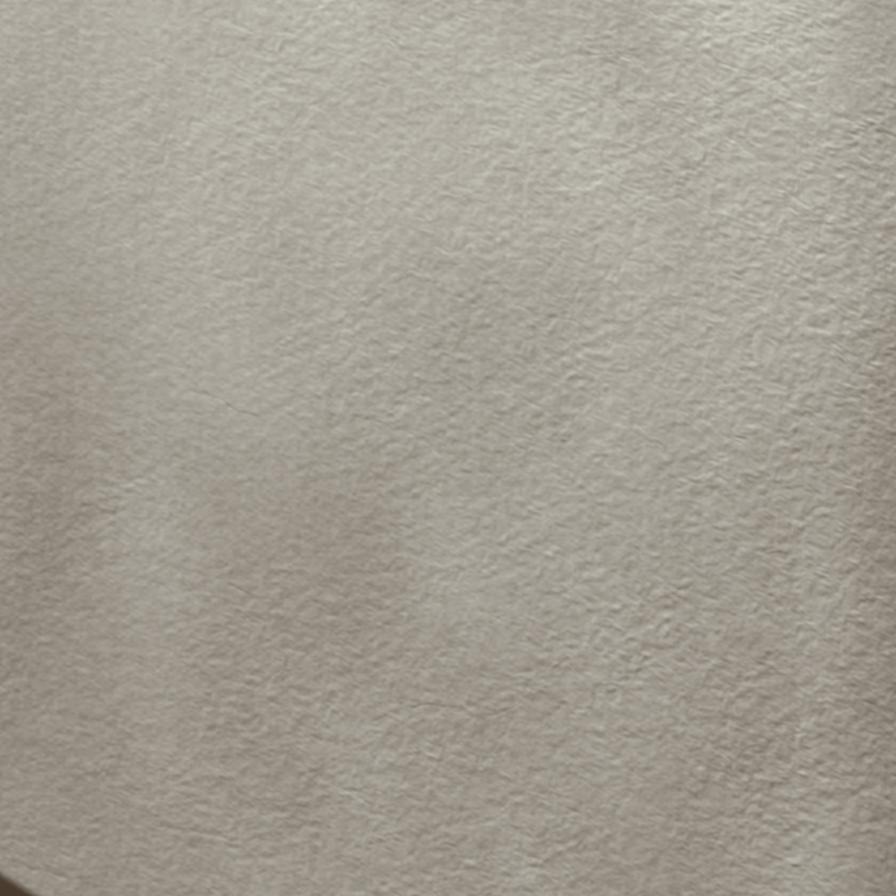
Reproduce this texture procedurally as a Shadertoy shader.

```glsl
const vec3 DARK_TAUPE = vec3(0.55, 0.518, 0.476);
const vec3 PALE_GREY = vec3(0.72, 0.706, 0.668);
const vec3 CORNER_BROWN = vec3(0.29, 0.24, 0.19);
const float BASE_TONE = 0.42;         // 0 is dark taupe, 1 is pale grey
const float TOP_GLOW = 0.44;
const float BLOTCH_STRENGTH = 0.55;
const float GRAIN_STRENGTH = 0.95;
const float SPECK_STRENGTH = 0.28;
const float CREASE_STRENGTH = 0.26;
const float EDGE_SHADE = 0.34;
const vec2 BLOTCH_SCALE = vec2(8.0, 4.5);
const vec2 GRAIN_SCALE = vec2(105.0, 140.0);
const vec2 SPECK_SCALE = vec2(210.0, 270.0);
const vec2 LIGHT_OFFSET = vec2(-0.0016, 0.0036);
const float CREASE_WIDTH = 0.0016;
const int CREASE_COUNT = 18;

float hash(vec2 p) {
    return fract(sin(dot(p, vec2(127.1, 311.7))) * 43758.5453);
}

float noise(vec2 p) {
    vec2 cell = floor(p);
    vec2 f = fract(p);
    f = f * f * (3.0 - 2.0 * f);
    float low = mix(hash(cell), hash(cell + vec2(1.0, 0.0)), f.x);
    float high = mix(hash(cell + vec2(0.0, 1.0)), hash(cell + 1.0), f.x);
    return mix(low, high, f.y);
}

float fbm(vec2 p, int octaves) {
    float sum = 0.0;
    float weight = 0.5;
    float total = 0.0;
    for (int i = 0; i < octaves; i++) {
        sum += weight * noise(p);
        total += weight;
        weight *= 0.5;
        p = mat2(1.92, 0.56, -0.56, 1.92) * p + 17.3;
    }
    return sum / total;
}

// Height of the suede nap: short grains, slightly wider than tall
float napHeight(vec2 uv) {
    vec2 bend = vec2(noise(uv * 40.0), noise(uv * 40.0 + 40.0)) - 0.5;
    vec2 p = uv + bend * 0.008;
    p.y += 0.15 * p.x;
    return 0.85 * fbm(p * GRAIN_SCALE, 2) + 0.35 * noise(p * GRAIN_SCALE * 0.5 + 9.0);
}

// Shallow curved folds: a dark line with a faint lit lip below it
float creases(vec2 uv) {
    float shade = 0.0;
    float wobble = (fbm(uv * 22.0, 3) - 0.5) * 0.03;
    for (int i = 0; i < CREASE_COUNT; i++) {
        float id = float(i) + 1.0;
        vec2 center = vec2(hash(vec2(id, 1.0)), hash(vec2(id, 2.0)));
        float angle = (hash(vec2(id, 3.0)) - 0.55) * 0.9;
        float halfLength = mix(0.04, 0.13, hash(vec2(id, 4.0)));
        float bow = (hash(vec2(id, 5.0)) - 0.5) * 3.0;
        vec2 d = uv - center;
        d = vec2(cos(angle) * d.x + sin(angle) * d.y,
                 cos(angle) * d.y - sin(angle) * d.x);
        float across = (d.y + bow * d.x * d.x + wobble) / CREASE_WIDTH;
        float taper = 1.0 - smoothstep(0.3, 1.0, abs(d.x) / halfLength);
        float broken = smoothstep(0.25, 0.6, noise(uv * 45.0 + id));
        float lip = exp(-(across + 2.2) * (across + 2.2) * 0.5);
        shade += taper * broken * (0.6 * lip - exp(-across * across * 0.5));
    }
    return shade;
}

void mainImage(out vec4 fragColor, in vec2 fragCoord) {
    vec2 uv = fragCoord / iResolution.xy;

    // Broad light falling from the top
    float tone = BASE_TONE + TOP_GLOW * smoothstep(0.35, 1.05, uv.y);
    tone += 0.1 * (uv.y - 0.5);

    // Soft brushed blotches, taller than wide
    vec2 drift = vec2(noise(uv * 4.0 + 5.0), noise(uv * 4.0 + 25.0)) * 0.12;
    tone += BLOTCH_STRENGTH * (fbm((uv + drift) * BLOTCH_SCALE + 3.0, 4) - 0.5);

    // Lit relief of the nap, rougher towards the right
    float relief = napHeight(uv) - napHeight(uv + LIGHT_OFFSET);
    float patches = mix(0.7, 1.25, noise(uv * 7.0 + 70.0));
    float roughness = mix(0.7, 1.25, smoothstep(0.1, 0.95, uv.x)) * patches;
    tone += GRAIN_STRENGTH * roughness * relief;
    tone += SPECK_STRENGTH * (noise(uv * SPECK_SCALE) - 0.5);
    tone += CREASE_STRENGTH * creases(uv);

    // Shaded side edges
    tone -= EDGE_SHADE * smoothstep(0.9, 1.02, uv.x);
    tone -= 0.1 * (1.0 - smoothstep(0.0, 0.2, uv.x));

    vec3 color = mix(DARK_TAUPE, PALE_GREY, tone);

    // Dark rounded corner at the lower left
    float corner = uv.y + 0.62 * uv.x - 0.026;
    color = mix(CORNER_BROWN, color, smoothstep(-0.008, 0.006, corner));

    fragColor = vec4(clamp(color, 0.0, 1.0), 1.0);
}
```
